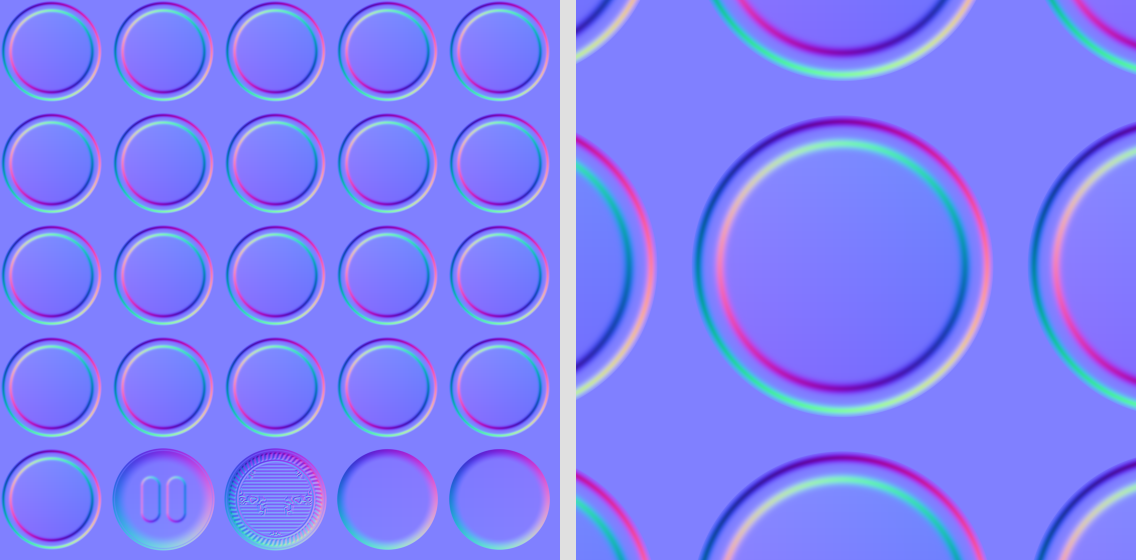
Left, the full canvas; right, a detail of the centre.
Reproduce this texture map procedurally as a WebGL 2 fragment shader.

```glsl
#version 300 es
precision highp float;

#define REPEATS 5.0
#define CENTER vec2(0.460, 0.541)
#define RADIUS 0.449
#define RIM_TILT 0.95
#define OUTER_WALL 0.958
#define INNER_WALL 0.814
#define WALL_WIDTH 0.033
#define DISH_TILT 0.15
#define SLOT_TILT 0.62
#define RELIEF_DEPTH 0.022
#define MAX_TILT 0.97

uniform vec2 u_resolution;
out vec4 fragColor;

float hash(vec2 p) {
    vec3 h = fract(p.xyx * vec3(0.1031, 0.1030, 0.0973));
    h += dot(h, h.yzx + 33.33);
    return fract((h.x + h.y) * h.z);
}

float noise(vec2 p) {
    vec2 cell = floor(p), f = fract(p);
    f = f * f * (3.0 - 2.0 * f);
    return mix(mix(hash(cell), hash(cell + vec2(1, 0)), f.x),
               mix(hash(cell + vec2(0, 1)), hash(cell + vec2(1, 1)), f.x), f.y);
}

float bump(float x, float mid, float width) {
    float d = (x - mid) / width;
    return exp(-d * d);
}

// Slopes point outward from the disc centre, with y up.
vec2 rimmedDisc(vec2 p, float r, vec2 outward) {
    float tilt = RIM_TILT * bump(r, OUTER_WALL, WALL_WIDTH)
               - RIM_TILT * 0.88 * bump(r, INNER_WALL, WALL_WIDTH * 1.1);
    float dish = 1.0 - smoothstep(0.76, 0.86, r);
    return outward * tilt - DISH_TILT * dish * p + vec2(-0.025, 0.035) * dish;
}

vec2 softDisc(float r, vec2 outward) {
    float bevel = smoothstep(0.77, 1.0, r);
    return outward * (0.04 * r + 0.74 * bevel) + vec2(0.02, 0.03) * (1.0 - bevel);
}

vec2 coinBevel(float r, vec2 outward) {
    return outward * (0.08 * r + 0.58 * smoothstep(0.7, 0.98, r));
}

// Two upright sunken slots, mirrored about the middle.
vec2 slots(vec2 p) {
    vec2 q = vec2(abs(p.x) - 0.254, p.y - clamp(p.y, -0.264, 0.264));
    float d = length(q) - 0.2;
    vec2 dir = q / max(length(q), 0.001);
    dir.x *= p.x < 0.0 ? -1.0 : 1.0;
    return -dir * SLOT_TILT * bump(d, -0.025, 0.032);
}

// Mirrored scrollwork over ruled lines, inside a toothed border.
float reliefHeight(vec2 p) {
    float r = length(p);
    vec2 m = vec2(abs(p.x), p.y);
    float n = noise(m * 7.0 + 3.0) + 0.5 * noise(m * 15.0 + 11.0);
    float scroll = smoothstep(-0.4, 0.4, sin(n * 17.0));
    float ruled = 0.5 + 0.5 * sin(p.y * 95.0);
    float ornament = smoothstep(0.42, 0.58, noise(m * 4.0 + 7.0) + 0.12 * p.y);
    float field = mix(0.55 * ruled, scroll, ornament) * (1.0 - smoothstep(0.7, 0.74, r));
    float teeth = 0.5 + 0.5 * sin(atan(p.y, p.x) * 64.0 + r * 22.0);
    float border = smoothstep(0.79, 0.82, r) * (1.0 - smoothstep(0.9, 0.94, r));
    return field + 0.8 * teeth * border + 0.8 * bump(r, 0.765, 0.018);
}

vec2 relief(vec2 p) {
    vec2 e = vec2(0.01, 0.0);
    vec2 gradient = vec2(reliefHeight(p + e.xy) - reliefHeight(p - e.xy),
                         reliefHeight(p + e.yx) - reliefHeight(p - e.yx)) / (2.0 * e.x);
    vec2 slope = -gradient * RELIEF_DEPTH;
    return 0.7 * slope / sqrt(1.0 + dot(slope, slope));
}

vec3 surface(vec2 uv, float pixel) {
    vec2 cell = floor(uv * REPEATS);
    vec2 p = (fract(uv * REPEATS) - CENTER) / RADIUS;
    float r = length(p);
    vec2 outward = p / max(r, 0.001);
    float size = 1.0;
    vec2 slope;

    // The bottom row swaps its last four discs for other reliefs.
    if (cell.y > 0.5 || cell.x < 0.5) {
        slope = rimmedDisc(p, r, outward);
    } else if (cell.x < 2.5) {
        size = 1.015;
        slope = coinBevel(r, outward) + (cell.x < 1.5 ? slots(p) : relief(p));
        slope -= outward * 0.3 * bump(r, 0.975, 0.012);
    } else {
        slope = softDisc(r, outward);
    }

    slope *= 1.0 - smoothstep(size - pixel, size + pixel, r);
    slope *= min(1.0, MAX_TILT / max(length(slope), 0.001));
    float z = sqrt(1.0 - dot(slope, slope));
    return 0.5 + 0.5 * vec3(slope.x, -slope.y, z);
}

void main() {
    float pixel = 0.5 * REPEATS / (RADIUS * min(u_resolution.x, u_resolution.y));
    vec3 color = vec3(0.0);
    // Four samples per pixel keep the fine relief smooth.
    for (int i = 0; i < 4; i++) {
        vec2 offset = vec2(i % 2, i / 2) * 0.5 - 0.25;
        color += surface((gl_FragCoord.xy + offset) / u_resolution, pixel);
    }
    fragColor = vec4(color * 0.25, 1.0);
}
```
